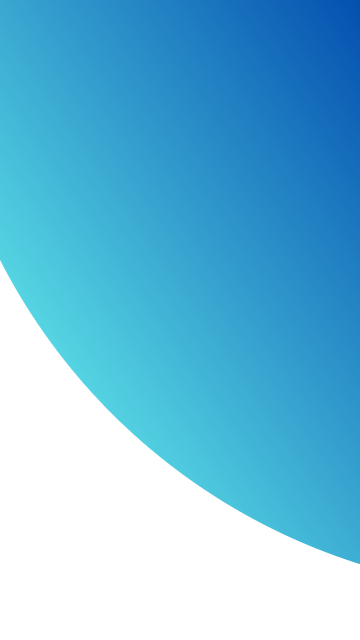
This background is drawn by a Shadertoy shader. Its source:

```glsl
// A large blue disc enters a white canvas from the upper right.
// The disc is a circle distance function, filled with a slanted linear
// gradient that runs from turquoise at its lower left rim to deep blue.

float discDistance(vec2 p, vec2 center, float radius) {
    return length(p - center) - radius;
}

vec3 discColor(vec2 p) {
    vec3 turquoise = vec3(0.333, 0.833, 0.888);
    vec3 deepBlue = vec3(0.014, 0.313, 0.689);
    // Distance along the gradient axis, measured from the upper left corner
    float along = dot(p - vec2(0.0, 1.0), normalize(vec2(1.45, 1.0)));
    return mix(turquoise, deepBlue, clamp((along + 0.24) / 0.703, 0.0, 1.0));
}

void mainImage(out vec4 fragColor, in vec2 fragCoord) {
    // Canvas height is one unit
    vec2 p = fragCoord / iResolution.y;
    float pixel = 1.0 / iResolution.y;

    // Disc over white, with a rim one pixel soft
    float rim = discDistance(p, vec2(0.8486, 1.0276), 0.953);
    float coverage = clamp(0.5 - rim / pixel, 0.0, 1.0);
    fragColor = vec4(mix(vec3(1.0), discColor(p), coverage), 1.0);
}
```
